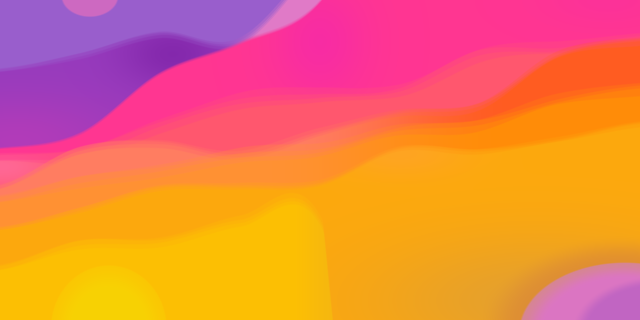
Write a WebGL 2 fragment shader that draws this background.

```glsl
#version 300 es
precision highp float;
// Flowing translucent watercolour ribbons from violet through pink to amber.
uniform vec2 u_resolution;
out vec4 fragColor;

// Ribbon colours
const vec3 LILAC = vec3(0.60, 0.37, 0.80);
const vec3 VIOLET = vec3(0.59, 0.23, 0.74);
const vec3 PLUM = vec3(0.50, 0.14, 0.66);
const vec3 ORCHID = vec3(0.84, 0.42, 0.75);
const vec3 HOT_PINK = vec3(1.00, 0.21, 0.57);
const vec3 MAGENTA = vec3(0.96, 0.16, 0.66);
const vec3 CORAL = vec3(1.00, 0.34, 0.43);
const vec3 SALMON = vec3(1.00, 0.49, 0.38);
const vec3 VERMILION = vec3(1.00, 0.36, 0.13);
const vec3 PEACH = vec3(1.00, 0.57, 0.20);
const vec3 ORANGE = vec3(1.00, 0.55, 0.03);
const vec3 AMBER = vec3(0.99, 0.66, 0.05);
const vec3 OCHRE = vec3(0.88, 0.62, 0.20);
const vec3 GOLD = vec3(0.99, 0.75, 0.01);
const vec3 LEMON = vec3(0.97, 0.82, 0.01);

// Ribbon edge heights at nine even steps across the canvas
const float LILAC_EDGE[9] = float[9](.779, .828, .893, .870, 1.13, 1.42, 1.6, 1.6, 1.6);
const float VIOLET_EDGE[9] = float[9](.536, .583, .771, .865, .995, 1.42, 1.6, 1.6, 1.6);
const float PINK_EDGE[9] = float[9](.505, .521, .609, .682, .700, .719, .833, .844, .883);
const float CORAL_EDGE[9] = float[9](.414, .534, .552, .513, .586, .648, .672, .828, .875);
const float SALMON_EDGE[9] = float[9](.375, .437, .469, .513, .529, .596, .615, .685, .729);
const float ORANGE_EDGE[9] = float[9](.284, .346, .414, .417, .427, .536, .529, .562, .615);
const float GOLD_EDGE[9] = float[9](.161, .240, .245, .307, .310, -.56, -.56, -.56, -.56);

const int ECHOES = 4;        // translucent copies of each edge
const float WOBBLE = 3.5;    // frequency of the drift between copies

float hash(float n) {
    n = fract(n * 0.1031);
    n *= n + 33.33;
    return fract(n * (n + n));
}

float noise(float x) {
    float i = floor(x);
    return mix(hash(i), hash(i + 1.0), smoothstep(0.0, 1.0, x - i));
}

// Catmull-Rom spline through the edge heights, x from 0 to 2
float curve(float h[9], float x) {
    float s = clamp(x * 4.0, 0.0, 7.999);
    int i = int(s);
    float t = s - float(i);
    float a = h[max(i - 1, 0)], b = h[i], c = h[i + 1], d = h[min(i + 2, 8)];
    return b + 0.5 * t * (c - a + t * (2.0 * a - 5.0 * b + 4.0 * c - d
             + t * (3.0 * (b - c) + d - a)));
}

// Antialiased coverage of a positive distance
float cover(float d) {
    float aa = 1.0 / u_resolution.y;
    return smoothstep(-aa, aa, d);
}

// Coverage below an edge, averaged over drifting copies
float wash(vec2 p, float edge, float spread) {
    float sum = 0.0;
    for (int k = 0; k < ECHOES; k++) {
        float f = float(k);
        float drift = f / float(ECHOES - 1) - 0.5;
        drift *= 0.35 + 1.3 * noise(p.x * WOBBLE + f * 17.0);
        sum += cover(edge + spread * drift - p.y);
    }
    return sum / float(ECHOES);
}

// Positive inside an ellipse
float ellipse(vec2 p, vec2 centre, vec2 radius) {
    return (1.0 - length((p - centre) / radius)) * min(radius.x, radius.y);
}

float glow(vec2 p, vec2 centre, vec2 radius) {
    vec2 q = (p - centre) / radius;
    return exp(-dot(q, q));
}

void main() {
    vec2 p = gl_FragCoord.xy / u_resolution * vec2(2.0, 1.0);

    // Violet corner
    vec3 col = mix(LILAC, ORCHID, 0.85 * cover(ellipse(p, vec2(0.281, 1.013), vec2(0.088, 0.065))));
    vec3 violet = mix(VIOLET, PLUM, 0.8 * glow(p, vec2(0.54, 0.83), vec2(0.16, 0.10)));
    violet = mix(violet, vec3(0.72, 0.23, 0.72), 0.8 * glow(p, vec2(0.05, 0.56), vec2(0.35, 0.14)));
    violet = mix(violet, vec3(0.88, 0.48, 0.78), smoothstep(0.68, 0.82, p.x));
    col = mix(col, violet, wash(p, curve(LILAC_EDGE, p.x), 0.02));

    // Pink field with a magenta pool
    vec3 pink = mix(HOT_PINK, MAGENTA, 0.75 * glow(p, vec2(1.0, 0.87), vec2(0.15, 0.18)));
    pink = mix(pink, MAGENTA, 0.3 * glow(p, vec2(1.9, 1.0), vec2(0.2, 0.08)));
    col = mix(col, pink, wash(p, curve(VIOLET_EDGE, p.x), 0.008));

    // Coral, salmon and vermilion bands
    vec3 coral = mix(CORAL, vec3(1.0, 0.42, 0.62), 0.8 * glow(p, vec2(0.0, 0.48), vec2(0.18, 0.07)));
    col = mix(col, coral, wash(p, curve(PINK_EDGE, p.x), 0.045));
    vec3 salmon = mix(SALMON, VERMILION, smoothstep(0.9, 1.6, p.x));
    col = mix(col, salmon, wash(p, curve(CORAL_EDGE, p.x), 0.025));

    // Orange and amber fields
    vec3 orange = mix(PEACH, ORANGE, smoothstep(0.8, 1.6, p.x));
    col = mix(col, orange, wash(p, curve(SALMON_EDGE, p.x), 0.04));
    vec3 amber = mix(AMBER, vec3(1.0, 0.64, 0.15), 0.8 * glow(p, vec2(1.25, 0.52), vec2(0.2, 0.07)));
    amber = mix(amber, OCHRE, 0.85 * glow(p, vec2(1.68, 0.06), vec2(0.5, 0.20)));
    col = mix(col, amber, wash(p, curve(ORANGE_EDGE, p.x), 0.018));

    // Gold hill with a steep right side and a lemon dome
    float hill = wash(p, curve(GOLD_EDGE, min(p.x, 1.04)), 0.03) * cover(1.04 - 0.1 * p.y - p.x);
    col = mix(col, mix(GOLD, OCHRE, 0.25 * smoothstep(0.9, 1.05, p.x)), hill);
    float dome = ellipse(p, vec2(0.34, -0.025), vec2(0.18, 0.195));
    col = mix(col, LEMON, 0.45 * cover(dome) + 0.55 * smoothstep(0.0, 0.07, dome));

    // Orchid corner with an ochre rim
    float corner = ellipse(p, vec2(1.953, -0.042), vec2(0.33, 0.221));
    col = mix(col, vec3(0.85, 0.52, 0.22), 0.65 * smoothstep(-0.09, 0.0, corner));
    vec3 orchid = mix(vec3(0.84, 0.52, 0.58), vec3(0.86, 0.46, 0.76), smoothstep(0.0, 0.05, corner));
    col = mix(col, orchid, cover(corner));
    float core = ellipse(p, vec2(2.06, -0.04), vec2(0.27, 0.175));
    col = mix(col, vec3(0.73, 0.38, 0.76), 0.8 * smoothstep(-0.005, 0.03, core));

    fragColor = vec4(col, 1.0);
}
```
